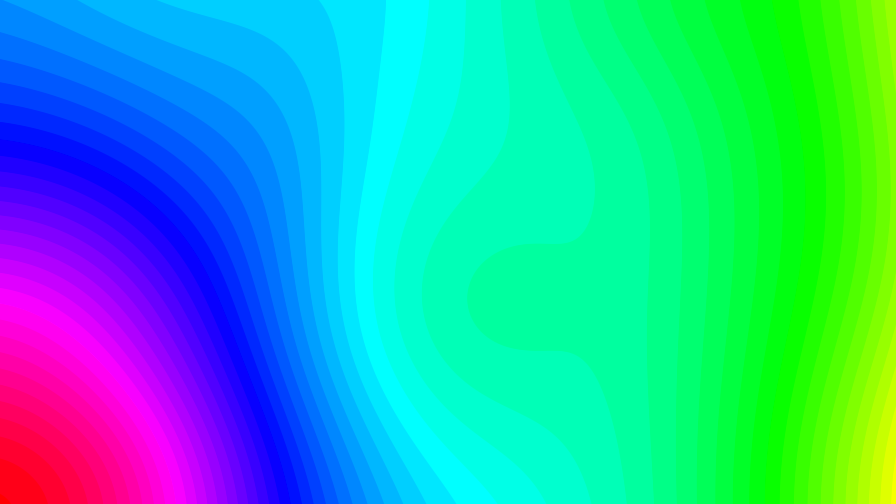
A Shadertoy shader for this background:

```glsl
// A banded rainbow field: a red corner cools through blue and cyan to a broad
// green plateau, then warms to yellow. A height field made of a falling trend
// and soft hills is cut into even levels, and each level picks a pure hue.

#define LEVELS 64.0       // hue steps around the colour wheel
#define PLATEAU 28.0      // level of the green plateau
#define SLOPE 3.2         // steady fall from left to right
#define RIGHT_FALL 0.8    // strength of the steep fall at the right
#define CORNER_HEIGHT 30.0
#define VALLEY_DEPTH 4.6
#define EDGE_SOFTNESS 0.5 // band edge half-width, relative to one pixel

// Soft elliptical hill of height 1; larger sharpness makes it narrower.
float hill(vec2 p, vec2 centre, vec2 sharpness) {
    vec2 d = p - centre;
    return exp(-dot(sharpness, d * d));
}

// Height of the field, in hue levels.
float fieldLevel(vec2 p) {
    // Broad trend, warm corner and the valley beside it
    float level = PLATEAU + 6.0 - SLOPE * p.x - RIGHT_FALL * pow(p.x, 5.0);
    level += CORNER_HEIGHT * hill(p, vec2(0.0), vec2(2.8, 2.4));
    level -= VALLEY_DEPTH * hill(p, vec2(0.77, 0.34), vec2(8.0));

    // Left side: bends of the blue bands
    level -= 1.9 * hill(p, vec2(0.12, 0.25), vec2(8.0, 25.0));
    level += 1.15 * hill(p, vec2(0.57, 0.7), vec2(30.0, 10.0));
    level -= 0.7 * hill(p, vec2(0.25, 1.05), vec2(20.0));
    level += 0.8 * hill(p, vec2(0.75, 1.08), vec2(30.0, 20.0));

    // Plateau: upright ridge, small round hollow, lower rise
    level += 0.8 * hill(p, vec2(1.25, 0.5), vec2(30.0, 0.0));
    level -= 0.28 * hill(p, vec2(0.99, 0.41), vec2(40.0));
    level += 0.65 * hill(p, vec2(1.02, -0.05), vec2(30.0, 12.0));

    // Right side: bow of the green and yellow bands
    level -= 2.8 * hill(p, vec2(1.28, 1.05), vec2(14.0));
    level -= 3.3 * hill(p, vec2(1.85, 0.0), vec2(8.0, 10.0));
    level += 2.2 * hill(p, vec2(1.85, 0.6), vec2(12.0, 8.0));
    return level;
}

// Round to whole levels, with edges about one pixel wide.
float softRound(float level) {
    float w = max(fwidth(level) * EDGE_SOFTNESS, 1e-4);
    return floor(level) + smoothstep(0.5 - w, 0.5 + w, fract(level));
}

// Fully saturated colour of a hue from 0 to 1.
vec3 pureHue(float hue) {
    vec3 wheel = fract(hue + vec3(0.0, 2.0, 1.0) / 3.0);
    return clamp(abs(wheel * 6.0 - 3.0) - 1.0, 0.0, 1.0);
}

void mainImage(out vec4 fragColor, in vec2 fragCoord) {
    vec2 p = fragCoord / iResolution.xy * vec2(16.0 / 9.0, 1.0);
    float hue = softRound(fieldLevel(p)) / LEVELS;
    fragColor = vec4(pureHue(hue), 1.0);
}
```
